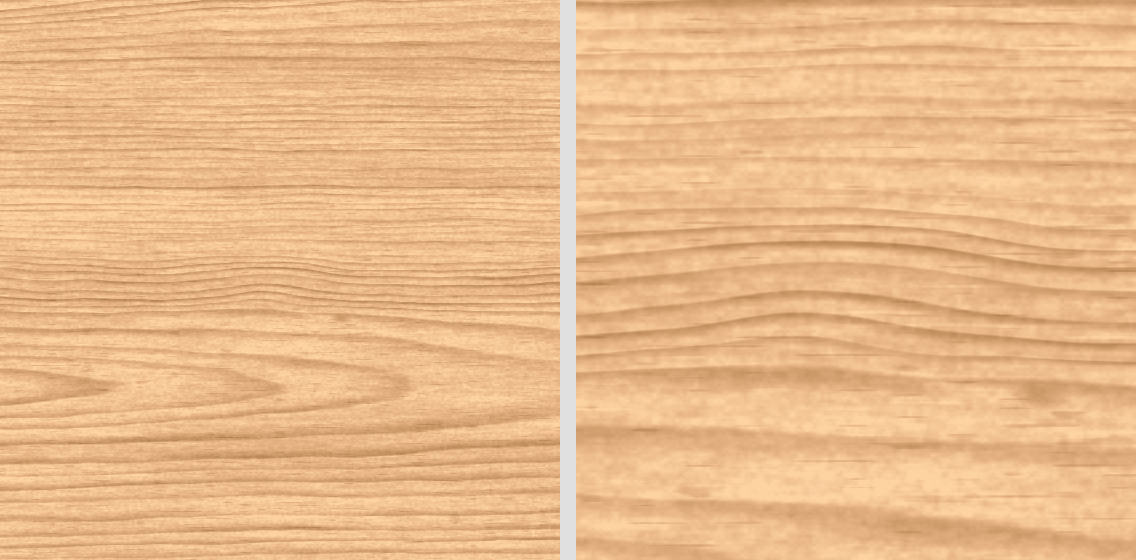
Left, the full canvas; right, a detail of the centre.
A Shadertoy shader for this texture:

```glsl
// Planed softwood board with horizontal grain and one pointed cathedral figure.
// Growth rings are level sets of a cone-shaped field bent by stretched noise;
// each ring darkens slowly and ends sharply, with fibres and pores on top.

const vec3 LATEWOOD  = vec3(0.75, 0.55, 0.36);
const vec3 HONEY     = vec3(0.905, 0.705, 0.522);
const vec3 EARLYWOOD = vec3(0.985, 0.815, 0.625);

const float AXIS_Y = 0.31;               // height of the cathedral axis
const float WAVY_Y = 0.48;               // height of the rippled dark belt
const float SEAM_Y = 0.662;              // height of the soft tonal seam
const vec2  KNOT   = vec2(0.59, 0.434);

float hash(vec2 p) {
    vec3 q = fract(vec3(p.xyx) * 0.1031);
    q += dot(q, q.yzx + 33.33);
    return fract((q.x + q.y) * q.z);
}

// Smooth value noise in -1..1
float noise(vec2 p) {
    vec2 i = floor(p), f = fract(p);
    f = f * f * (3.0 - 2.0 * f);
    float low  = mix(hash(i), hash(i + vec2(1, 0)), f.x);
    float high = mix(hash(i + vec2(0, 1)), hash(i + vec2(1, 1)), f.x);
    return 2.0 * mix(low, high, f.y) - 1.0;
}

// Two octaves stretched by a frequency per axis
float grain(vec2 p, vec2 freq, float seed) {
    vec2 q = p * freq + seed;
    return 0.65 * noise(q) + 0.35 * noise(q * 2.1 + 17.3);
}

float bell(float x, float centre, float width) {
    float d = (x - centre) / width;
    return exp(-d * d);
}

// Vertical displacement of the grain lines
float bend(vec2 p) {
    float shift = 0.009 * grain(p, vec2(3.0, 8.0), 5.0);
    shift += 0.0025 * grain(p, vec2(11.0, 34.0), 41.0);
    float ripple = 0.006 * noise(vec2(p.x * 13.0, p.y * 9.0 + 3.0));
    shift += bell(p.y, WAVY_Y, 0.055) * (ripple - 0.012 * bell(p.x, 0.47, 0.1));
    shift -= 0.07 * min(p.x, 0.65) * smoothstep(0.88, 1.0, p.y);
    return shift;
}

// Continuous ring count: arches close towards the right along the axis
float ringCount(vec2 p) {
    float height = p.y - AXIS_Y + bend(p);
    float depth = 0.02 + 0.075 * p.x;
    float radius = length(vec2(height, depth));
    radius += 0.0025 * grain(p, vec2(8.0, 40.0), 71.0);
    float count = radius * 40.0 + 0.55 + 30.0 * max(height - 0.13, 0.0);
    return count + 0.35 * noise(vec2(count * 0.8, 9.0));
}

// Slow darkening through the ring, then a crisp edge
float latewood(float count) {
    float phase = fract(count);
    float rise = smoothstep(0.2, 0.88, phase);
    return rise * rise * (1.0 - smoothstep(0.87, 1.0, phase));
}

// Strength of one ring, varying from ring to ring and along its length
float ringStrength(vec2 p, float id) {
    float own = mix(0.35, 1.0, hash(vec2(id, 7.0)));
    float along = 1.0 + 0.4 * noise(vec2(p.x * 4.0, id * 5.7));
    float belt = 0.62 + 0.4 * bell(p.y, WAVY_Y, 0.06);
    belt += 0.25 * (1.0 - smoothstep(0.22, 0.38, p.y));
    belt += 0.2 * smoothstep(0.82, 0.95, p.y);
    return own * along * belt;
}

// Broad light and dark belts across the board
float beltTone(vec2 p) {
    float tone = 0.13 * grain(p, vec2(1.6, 13.0), 23.0);
    tone -= 0.14 * bell(p.y, 0.895, 0.03) + 0.13 * bell(p.y, WAVY_Y, 0.035);
    tone -= 0.12 * bell(p.y, 0.19, 0.025);
    float above = p.y - SEAM_Y + 0.001 * noise(vec2(p.x * 9.0, 2.0));
    tone -= 0.2 * smoothstep(0.0, 0.003, above) * exp(-max(above, 0.0) / 0.025);
    tone += 0.09 * bell(p.y, 0.635, 0.03);
    return tone;
}

// Fibres, speckle, dark pores and pale flecks
float fibreTone(vec2 p) {
    float tone = 0.15 * grain(p, vec2(9.0, 130.0), 11.0);
    tone += 0.13 * grain(p, vec2(45.0, 300.0), 61.0);
    tone += 0.17 * grain(p, vec2(210.0, 250.0), 91.0);
    tone -= 0.3 * smoothstep(0.6, 0.95, noise(p * vec2(32.0, 380.0) + 131.0));
    tone += 0.16 * smoothstep(0.6, 0.95, noise(p * vec2(20.0, 260.0) + 171.0));
    return tone;
}

// Small pale sliver with a dark hook at its right end
float knotTone(vec2 p) {
    vec2 q = p - KNOT;
    q.y += 0.12 * q.x + 0.002 * noise(p * vec2(45.0, 90.0));
    float sliver = bell(q.x, -0.015, 0.05) * bell(q.y, 0.0, 0.006);
    float hook = bell(q.x, 0.018, 0.012) * bell(q.y, -0.001, 0.005);
    return 0.4 * sliver - 0.75 * hook;
}

vec3 woodColour(float tone) {
    vec3 dark = mix(LATEWOOD, HONEY, clamp(tone / 0.66, -0.45, 1.0));
    return mix(dark, EARLYWOOD, clamp((tone - 0.66) / 0.34, 0.0, 1.1));
}

void mainImage(out vec4 fragColor, in vec2 fragCoord) {
    vec2 p = fragCoord / iResolution.xy;
    float count = ringCount(p);
    float tone = 0.86 - 0.8 * latewood(count) * ringStrength(p, floor(count));
    tone += beltTone(p) + fibreTone(p) + knotTone(p);
    fragColor = vec4(woodColour(tone), 1.0);
}
```
